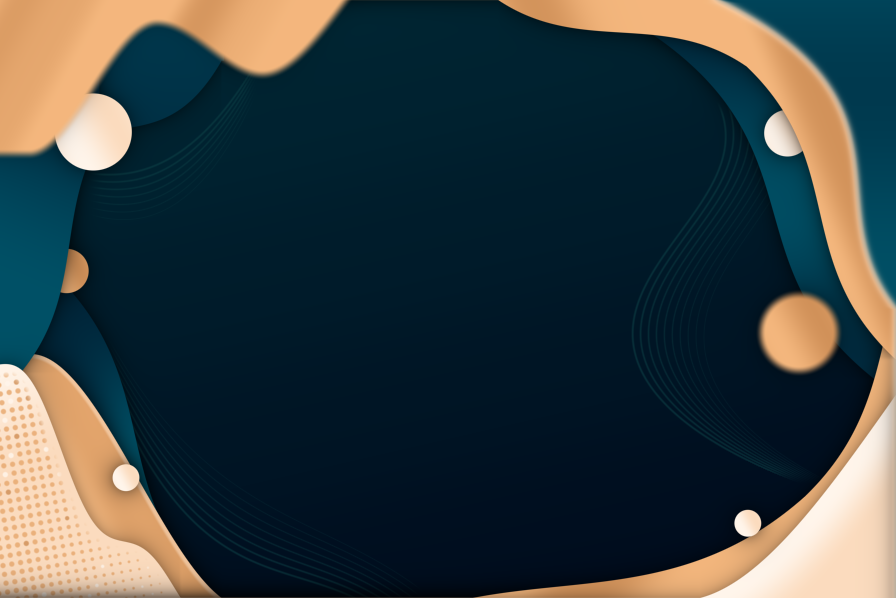
Reproduce this background procedurally as a Shadertoy shader.

```glsl
// Layered paper-cut frame: coral ribbons, teal leaves and cream discs on a navy field.
// Outlines are cubics through four evenly spaced heights, turned into signed distances
// that drive coverage, soft shadows, pale rims and bundles of thin lines.

const vec2 SHEET = vec2(768, 512);  // design units, y measured downward
const vec3 NAVY_TOP = vec3(0, .148, .20);
const vec3 NAVY_LOW = vec3(0, .048, .115);
const vec3 TEAL_DARK = vec3(0, .15, .23);
const vec3 TEAL = vec3(0, .315, .40);
const vec3 CORAL = vec3(.955, .715, .49);
const vec3 BRONZE = vec3(.82, .57, .35);
const vec3 CREAM = vec3(.985, .86, .745);
const vec3 IVORY = vec3(1, .96, .92);
const vec3 LINE = vec3(.05, .26, .28);
const float SHADOW_WIDTH = 7.;
const float BLUR = 4.;
const float DOT_PITCH = 7.6;

// Cubic through v at t = 0, 1/3, 2/3, 1, plus a sine that vanishes there
float curve(float t, vec4 v, float wave) {
  float u = 3. * clamp(t, 0., 1.), a = u - 1., b = u - 2., c = u - 3.;
  vec4 weight = vec4(-a*b*c / 6., u*b*c / 2., -u*a*c / 2., u*a*b / 6.);
  return dot(weight, v) + wave * sin(3.14159 * u);
}

// Signed distance to a curve along q.x; positive on the larger q.y side
float edge(vec2 q, vec2 span, vec4 v, float wave) {
  float len = span.y - span.x, t = (q.x - span.x) / len, e = .01;
  float slope = (curve(t + e, v, wave) - curve(t - e, v, wave)) / (2. * e * len);
  return (q.y - curve(t, v, wave)) / sqrt(1. + slope * slope);
}

float edge(vec2 q, vec2 span, vec4 v) { return edge(q, span, v, 0.); }

float cover(float d, float soft) {
  float w = .75 * SHEET.y / iResolution.y + soft;
  return 1. - smoothstep(-w, w, d);
}

// Cast a shadow outside the shape, then fill it
void paint(inout vec3 col, float d, vec3 fill, float soft, float shade) {
  col *= 1. - shade * exp(-max(d, 0.) / SHADOW_WIDTH);
  col = mix(col, fill, cover(d, soft));
}

void disc(inout vec3 col, vec2 q, float r, vec3 a, vec3 b, float soft) {
  float sheen = .5 + .5 * sin(dot(q / r, vec2(2.2, -1.2)));
  paint(col, length(q) - r, mix(a, b, sheen), soft, .3);
}

// Coral satin from two layered sines
vec3 satin(vec2 p, vec2 dir) {
  float s = dot(p, dir);
  return mix(CORAL, BRONZE, smoothstep(-.3, 1.5, sin(s) + .4 * sin(1.9 * s + 1.3)));
}

// Evenly spaced lines between two border curves, fading from first to last
void bundle(inout vec3 col, vec2 q, vec2 span, vec4 v0, vec4 v1, float wave, float count) {
  float d0 = edge(q, span, v0, wave), d1 = edge(q, span, v1, wave);
  float rank = d0 / (d0 - d1), k = rank * count;
  float d = abs(fract(k + .5) - .5) * abs(d0 - d1) / count;
  float inside = step(-.5, k) * step(k, count + .5);
  inside *= smoothstep(0., 15., min(q.x - span.x, span.y - q.x));
  rank = clamp(rank, 0., 1.);
  col = mix(col, LINE, cover(d - mix(.8, .2, rank), .2) * inside * mix(.55, .25, rank));
}

void mainImage(out vec4 fragColor, in vec2 fragCoord) {
  vec2 p = fragCoord / iResolution.xy * SHEET;
  p.y = SHEET.y - p.y;
  vec2 s = p.yx;  // swapped axes for upright edges

  // Navy field with faint slanted bands
  float fall = (p.y + .23 * (p.x - 384.)) / SHEET.y;
  vec3 col = mix(NAVY_TOP, NAVY_LOW, clamp(fall + .02 * sin(fall * 24.), 0., 1.));

  // Thin line bundles
  bundle(col, s, vec2(85, 415), vec4(614, 586, 545, 690), vec4(680, 645, 605, 715), 4., 9.);
  bundle(col, p, vec2(75, 222), vec4(148, 145, 115, 50), vec4(183, 186, 155, 75), 0., 6.);
  bundle(col, p, vec2(90, 365), vec4(320, 460, 500, 560), vec4(285, 400, 455, 508), 0., 7.);

  // Left leaves and coral ribbon
  float d = max(edge(p, vec2(90, 190), vec4(113, 107, 92, 52)), p.x - 192.);
  paint(col, d, mix(TEAL_DARK, TEAL, .45 - .002 * p.y), 0., .35);
  d = edge(s, vec2(245, 512), vec4(57, 106, 129, 185));
  float lit = smoothstep(260., 400., p.y) * (1. - smoothstep(0., 45., -d));
  paint(col, d, mix(TEAL_DARK, TEAL, lit), 0., .4);
  d = -edge(p, vec2(20, 190), vec4(304, 342, 436, 512));
  vec3 fill = mix(satin(p, vec2(.05, -.025)), CREAM, .6 * smoothstep(-5., -2., d));
  paint(col, d, fill, 0., .4);
  disc(col, p - vec2(57, 232), 19., CORAL, BRONZE, 0.);
  d = edge(s, vec2(120, 320), vec4(85, 63, 51, 17));
  lit = smoothstep(16., 246., p.y - .4 * p.x);
  paint(col, d, mix(TEAL_DARK, TEAL, lit), 0., .4);

  // Cream corner with halftone dots
  d = -edge(p, vec2(0, 155), vec4(312, 383, 463, 512), -19.);
  vec2 grid = mat2(.98, .17, -.17, .98) * p / DOT_PITCH;
  float rnd = fract(sin(dot(floor(grid), vec2(12.7, 78.2))) * 4375.5);
  float radius = 2.2 * clamp(1.15 - p.x / 170., .2, 1.);
  float dots = cover(length(fract(grid) - .5) * DOT_PITCH - radius, .2);
  vec3 ink = rnd > .965 ? IVORY : mix(CORAL, BRONZE, rnd > .94 ? 1. : .35);
  fill = mix(IVORY, CREAM, smoothstep(300., 410., p.y + .4 * p.x));
  paint(col, d, mix(fill, ink, .85 * dots * smoothstep(4., 14., -d)), 0., .25);
  disc(col, p - vec2(108, 409), 11.5, IVORY, CREAM, 0.);

  // Right leaf and half-hidden disc
  d = -edge(s, vec2(30, 325), vec4(560, 645, 677, 750));
  lit = smoothstep(20., 165., p.y) * (1. - smoothstep(180., 310., p.y));
  paint(col, d, mix(TEAL_DARK, TEAL, .1 + .8 * lit), 0., .4);
  disc(col, p - vec2(675, 114), 20., IVORY, CREAM, 0.);

  // Lower right ribbon and cream corner
  d = -max(edge(p, vec2(405, 690), vec4(512, 500, 481, 425)),
           edge(s, vec2(295, 425), vec4(757, 745, 725, 690)));
  paint(col, d, satin(p, vec2(.022, .018)), 0., .4);
  d = -edge(p, vec2(600, 768), vec4(512, 478, 415, 338));
  paint(col, d, mix(IVORY, CREAM, smoothstep(6., 45., -d)), 0., .25);

  // Upper right ribbon and blurred teal corner
  d = min(edge(p, vec2(427, 640), vec4(0, 25, 31, 57)),
          -edge(s, vec2(57, 308), vec4(640, 692, 714, 768)));
  paint(col, d, satin(p, vec2(.03, -.012)), 0., .4);
  d = -edge(s, vec2(0, 265), vec4(615, 718, 736, 768));
  paint(col, d, mix(TEAL, TEAL_DARK, .3 + .25 * sin(p.y * .02)), BLUR * .6, 0.);
  col = mix(col, CREAM, .6 * exp(-d * d / 14.));

  // Upper left blurred wave and loose discs
  disc(col, p - vec2(80, 113), 33., IVORY, CREAM, 0.);
  float wave = 132. - 112. * smoothstep(25., 135., p.x)
    + 44. * smoothstep(135., 225., p.x) - 128. * smoothstep(225., 369., p.x);
  float slope = dFdx(wave) * iResolution.x / SHEET.x;
  d = (p.y - wave) / sqrt(1. + slope * slope);
  paint(col, d, satin(p, vec2(.04, .022)), BLUR, .15);
  disc(col, p - vec2(685, 285), 33., CORAL, BRONZE, BLUR);
  disc(col, p - vec2(641, 448), 11.5, IVORY, CREAM, 0.);

  fragColor = vec4(col, 1);
}
```
